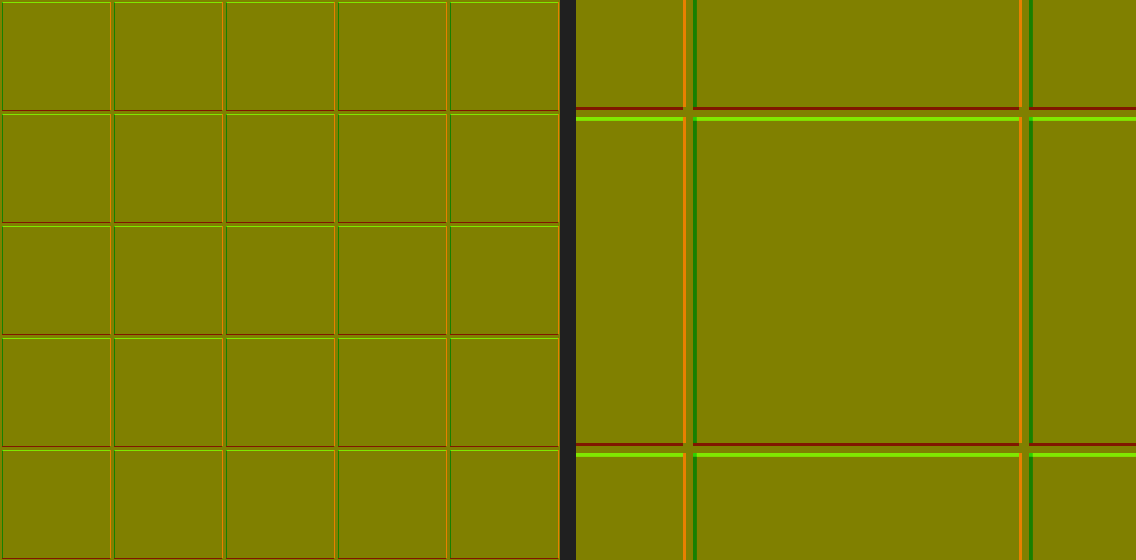
Left: the whole. Right: its middle third, enlarged.
A Shadertoy shader for this texture map:

```glsl
// Two-channel normal map of a 5 by 5 grid of flat square tiles with thin raised rims.

// Height of the tiles: 1 on a tile, 0 in the gap around it
float tileHeight(vec2 p, vec2 softness) {
    vec2 cell = fract(p);
    vec2 inset = min(cell, 1.0 - cell) - 1.0 / 64.0;
    vec2 inside = smoothstep(-softness, softness, inset);
    return inside.x * inside.y;
}

void mainImage(out vec4 fragColor, in vec2 fragCoord) {
    const float repeats = 5.0;
    vec2 uv = fragCoord / iResolution.xy;
    vec2 p = repeats * vec2(uv.x, 1.0 - uv.y);
    vec2 softness = 0.1 * repeats / iResolution.xy;

    // Slope from backward differences; the step sets the line width
    vec2 lineStep = vec2(repeats / 512.0, 0.0);
    float height = tileHeight(p, softness);
    vec2 rise = vec2(height - tileHeight(p - lineStep.xy, softness),
                     height - tileHeight(p - lineStep.yx, softness));

    // Unit normal packed into red and green, blue left empty
    vec2 slope = 1.433 * vec2(-rise.x, rise.y);
    vec2 normal = slope * inversesqrt(1.0 + dot(slope, slope));
    fragColor = vec4(0.5 + 0.5 * normal, 0.0, 1.0);
}
```
